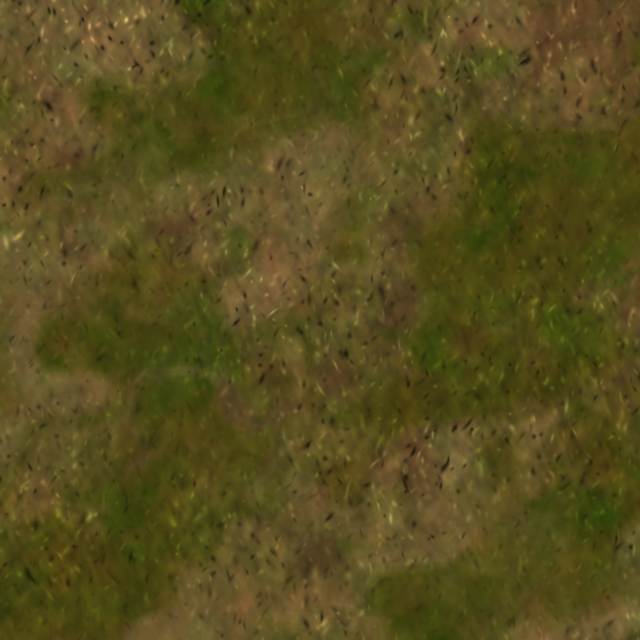
Reproduce this texture procedurally as a WebGL 1 fragment shader.

```glsl
precision highp float;
// Worn lawn: soft green and straw patches under short, blurred grass blades.

uniform vec2 u_resolution;

const vec3 GREEN = vec3(0.285, 0.264, 0.064);
const vec3 STRAW = vec3(0.435, 0.358, 0.200);
const vec3 LUSH = vec3(0.205, 0.262, 0.040);
const vec3 SOIL = vec3(0.315, 0.232, 0.125);
const vec3 BLADE_LIGHT = vec3(0.300, 0.265, 0.175);
const float BLADE_DARK = 0.75;
const vec2 PATCH_AXIS = vec2(0.85, 0.52);  // patches run up to the right
const vec2 PATCH_SCALE = vec2(4.2, 5.8);
const float BLADE_SPREAD = 1.7;            // range of tilt, radians
const float BLADE_TILT = 0.10;
const float MOTTLE = 0.20;
const float GRAIN = 0.19;

float hash(vec2 p) {
  vec3 q = fract(p.xyx * vec3(0.1031, 0.1030, 0.0973));
  q += dot(q, q.yzx + 33.33);
  return fract((q.x + q.y) * q.z);
}

float noise(vec2 p) {
  vec2 cell = floor(p);
  vec2 f = fract(p);
  f = f * f * (3.0 - 2.0 * f);
  float low = mix(hash(cell), hash(cell + vec2(1.0, 0.0)), f.x);
  float high = mix(hash(cell + vec2(0.0, 1.0)), hash(cell + 1.0), f.x);
  return mix(low, high, f.y);
}

float fbm(vec2 p) {
  float sum = 0.0;
  float total = 0.0;
  float weight = 0.5;
  for (int i = 0; i < 5; i++) {
    sum += weight * noise(p);
    total += weight;
    p = mat2(0.8, 0.6, -0.6, 0.8) * p * 2.03 + 17.3;
    weight *= 0.60;
  }
  return sum / total;
}

// Scattered curved strokes, one per cell; returns signed light and dark tone.
float blades(vec2 uv, float scale, float width, float seed) {
  vec2 p = uv * scale + seed;
  vec2 home = floor(p);
  float tone = 0.0;
  for (int y = -1; y <= 1; y++) {
    for (int x = -1; x <= 1; x++) {
      vec2 cell = home + vec2(float(x), float(y));
      vec2 root = cell + vec2(hash(cell + 3.1), hash(cell + 71.7));
      float angle = BLADE_TILT + BLADE_SPREAD * (hash(cell + 29.3) - 0.5);
      float c = cos(angle);
      float s = sin(angle);
      vec2 d = p - root;
      d = vec2(c * d.x - s * d.y, s * d.x + c * d.y);
      d.x += (hash(cell + 11.9) - 0.5) * d.y * d.y;
      float reach = mix(0.18, 0.46, hash(cell + 47.5));
      vec2 r = d / vec2(width * mix(0.7, 1.6, hash(cell + 5.7)), reach);
      float strength = 2.0 * hash(cell + 93.1) - 1.0;
      tone += strength * abs(strength) * exp(-dot(r, r) * 1.6)
            * smoothstep(1.0, 0.7, length(d));
    }
  }
  return tone;
}

void main() {
  vec2 uv = gl_FragCoord.xy / u_resolution.y;

  // Ground cover: patches with ragged, drifting borders
  vec2 across = vec2(-PATCH_AXIS.y, PATCH_AXIS.x);
  vec2 ground = vec2(dot(uv, PATCH_AXIS), dot(uv, across)) * PATCH_SCALE;
  vec2 drift = vec2(noise(uv * 13.0 + 4.0), noise(uv * 13.0 + 31.0)) - 0.5;
  float cover = fbm(ground + drift * 0.8 + 8.0);
  float dryness = smoothstep(0.24, 0.78, cover);
  vec3 color = mix(GREEN, STRAW, dryness);

  // Lush tufts in the green, bare soil in the dry areas
  float tuft = smoothstep(0.52, 0.76, fbm(uv * 9.0 + 52.0));
  color = mix(color, LUSH, 0.75 * tuft * (1.0 - dryness));
  float bare = smoothstep(0.54, 0.72, fbm(uv * 8.0 + 90.0));
  color = mix(color, SOIL, 0.75 * bare * smoothstep(0.2, 0.6, dryness));

  // Mottling in clumps, shifting between warm and green
  float clump = fbm(uv * vec2(34.0, 27.0) + 140.0) - 0.5;
  float warmth = fbm(uv * 19.0 + 210.0) - 0.5;
  color *= 1.0 + 2.0 * MOTTLE * clump;
  color *= 1.0 + vec3(0.30, -0.10, 0.15) * warmth;

  // Blades of three sizes, with calmer, blurrier areas between them
  float clarity = mix(0.5, 1.15, smoothstep(0.33, 0.65, fbm(uv * 6.0 + 23.0)));
  float tone = 0.75 * blades(uv, 27.0, 0.100, 13.0)
             + 0.75 * blades(uv, 39.0, 0.125, 57.0)
             + 0.70 * blades(uv, 58.0, 0.170, 101.0);
  tone *= clarity * mix(0.7, 1.15, dryness);
  vec3 tint = mix(vec3(0.72, 0.90, 0.45), vec3(1.0), dryness);
  color += BLADE_LIGHT * tint * max(tone, 0.0);
  color *= 1.0 + BLADE_DARK * max(min(tone, 0.0), -0.8);

  // Soft fibre grain, leaning both ways
  vec2 lean = vec2(uv.x + 0.35 * uv.y, uv.y) * vec2(120.0, 62.0);
  vec2 counter = vec2(uv.x - 0.45 * uv.y, uv.y) * vec2(74.0, 36.0);
  float fibre = noise(lean) + noise(counter + 9.0) - 1.0;
  color *= 1.0 + GRAIN * clarity * fibre;

  gl_FragColor = vec4(clamp(color, 0.0, 1.0), 1.0);
}
```
